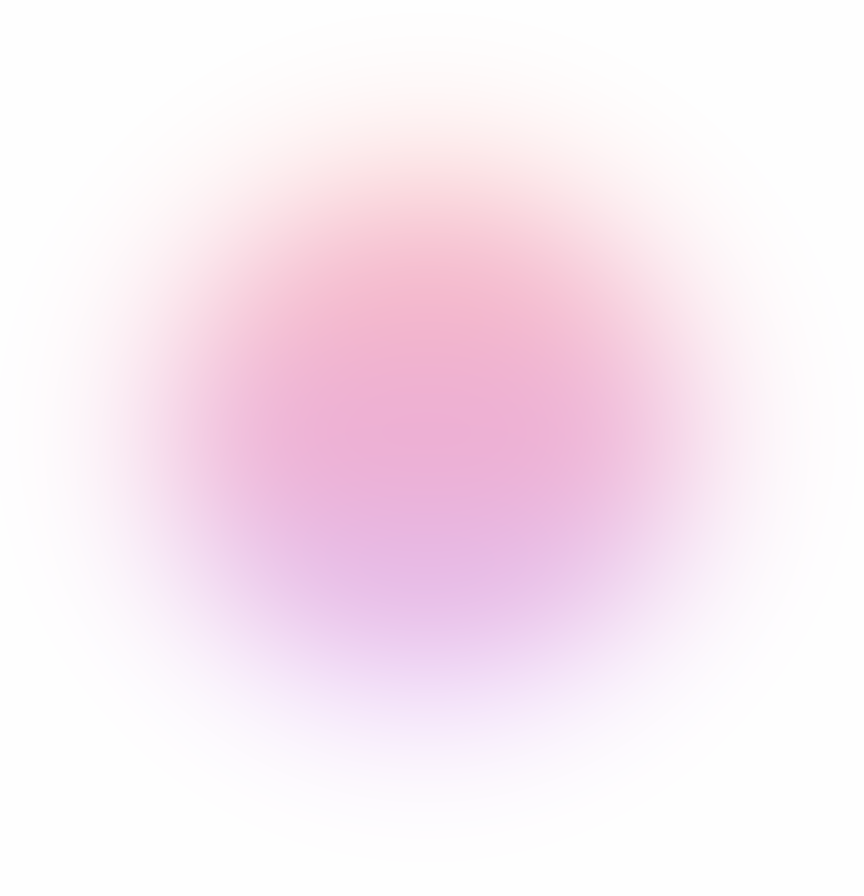
Give the GLSL for this background, as a Shadertoy shader.

```glsl
// A soft blurred disc on white, shading from coral pink down to lilac.

// Coverage of a disc with a Gaussian-blurred rim
float blurredDisc(vec2 p, float radius, float sigma) {
    float z = (length(p) - radius) / sigma;
    return 0.5 - 0.5 * tanh(0.798 * (z + 0.0447 * z * z * z));
}

// Vertical gradient: lilac, orchid, pink, coral
vec3 discColor(float y) {
    vec3 color = mix(vec3(0.90, 0.75, 0.95), vec3(0.90, 0.715, 0.895), smoothstep(0.18, 0.36, y));
    color = mix(color, vec3(0.93, 0.69, 0.83), smoothstep(0.33, 0.53, y));
    color = mix(color, vec3(0.955, 0.705, 0.785), smoothstep(0.50, 0.71, y));
    return mix(color, vec3(0.98, 0.74, 0.74), smoothstep(0.68, 0.90, y));
}

void mainImage(out vec4 fragColor, in vec2 fragCoord) {
    // Canvas height is one unit
    vec2 uv = fragCoord / iResolution.y;
    vec2 center = vec2(0.494 * iResolution.x / iResolution.y, 0.511);

    // Tint the white ground with the glow
    float glow = blurredDisc(uv - center, 0.28, 0.09);
    fragColor = vec4(mix(vec3(0.998), discColor(uv.y), glow), 1.0);
}
```
